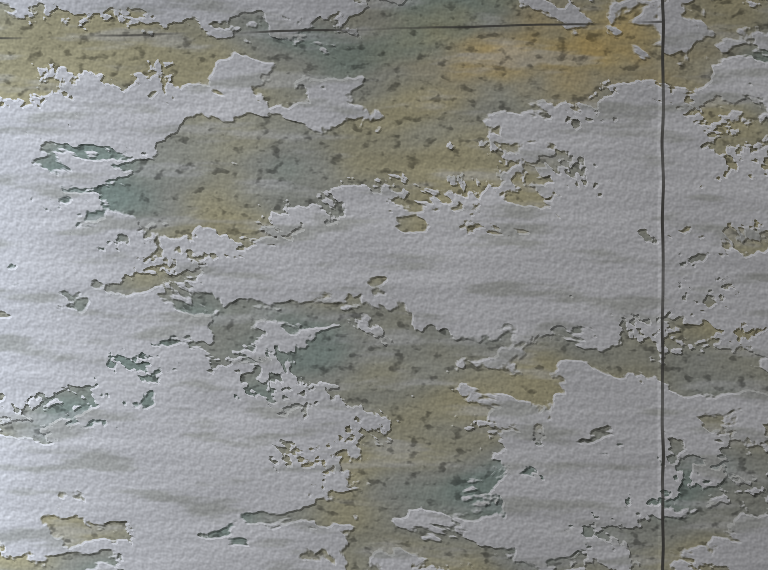
Give the GLSL for this texture, as a Shadertoy shader.

```glsl
// Weathered plaster wall: pale skim worn off an olive-grey base, with two dark joints.

const vec3 PLASTER    = vec3(0.635, 0.635, 0.645);
const vec3 BASE_GREY  = vec3(0.490, 0.495, 0.470);
const vec3 BASE_OLIVE = vec3(0.545, 0.525, 0.430);
const vec3 BASE_TEAL  = vec3(0.430, 0.475, 0.455);
const vec3 OCHRE      = vec3(0.660, 0.570, 0.370);
const vec3 JOINT      = vec3(0.230, 0.225, 0.215);

vec2 gradientAt(vec2 cell) {
    vec3 q = fract(cell.xyx * vec3(0.1031, 0.1030, 0.0973));
    q += dot(q, q.yzx + 33.33);
    float angle = 6.2832 * fract((q.x + q.y) * q.z);
    return vec2(cos(angle), sin(angle));
}

float gradientNoise(vec2 p) {
    vec2 i = floor(p), f = p - i;
    vec2 s = f * f * f * (f * (f * 6.0 - 15.0) + 10.0);
    vec2 e = vec2(1.0, 0.0);
    float low  = mix(dot(gradientAt(i), f), dot(gradientAt(i + e.xy), f - e.xy), s.x);
    float high = mix(dot(gradientAt(i + e.yx), f - e.yx), dot(gradientAt(i + 1.0), f - 1.0), s.x);
    return mix(low, high, s.y);
}

float fbm(vec2 p, int octaves) {
    float sum = 0.0, amplitude = 1.0;
    for (int i = 0; i < octaves; i++) {
        sum += amplitude * gradientNoise(p);
        p = p * 2.03 + 17.3;
        amplitude *= 0.5;
    }
    return sum;
}

// Soft elliptical region, 1 at its centre
float patchAt(vec2 p, vec2 centre, vec2 radius) {
    vec2 d = (p - centre) / radius;
    return exp(-dot(d, d));
}

// Thickness of the skim coat; below zero the base shows
float skimThickness(vec2 p) {
    vec2 q = p + 0.025 * vec2(fbm(p * 7.0, 2), fbm(p * 7.0 + 41.0, 2));
    float broad  = fbm(q * vec2(2.4, 5.2) + 3.7, 3);
    float flakes = fbm(q * vec2(13.0, 23.0) + 9.1, 3);
    float pits   = fbm(q * vec2(52.0, 70.0), 3);
    float rough  = smoothstep(-0.2, 0.35, fbm(p * vec2(3.0, 5.0) + 60.0, 2));
    float worn = 0.42 * patchAt(p, vec2(0.75, 0.88), vec2(0.75, 0.08))
               + 0.28 * patchAt(p, vec2(0.58, 0.69), vec2(0.28, 0.10))
               + 0.30 * patchAt(p, vec2(0.62, 0.43), vec2(0.20, 0.09))
               + 0.28 * patchAt(p, vec2(0.35, 0.13), vec2(0.32, 0.09));
    return 0.19 + broad * 0.95 + flakes * 0.42 + pits * mix(0.10, 0.36, rough) - worn;
}

float coverage(float thickness) {
    return smoothstep(-0.035, 0.035, thickness);
}

// Surface height with fine trowel grain
float relief(vec2 p, float thickness) {
    return coverage(thickness) + 0.30 * fbm(p * vec2(95.0, 110.0), 2);
}

vec3 baseColour(vec2 p) {
    float hue = fbm(p * vec2(2.0, 4.0) + 25.0, 3);
    vec3 colour = mix(BASE_GREY, BASE_OLIVE, smoothstep(-0.15, 0.3, hue));
    colour = mix(colour, BASE_TEAL, smoothstep(0.1, 0.45, -hue));
    float stain = patchAt(p, vec2(0.98, 0.91), vec2(0.24, 0.08));
    stain *= 0.65 + 0.8 * fbm(p * vec2(8.0, 14.0), 3);
    return mix(colour, OCHRE, clamp(stain, 0.0, 0.8));
}

// Daylight falling from the left, fading to the lower right
vec3 daylight(vec2 uv) {
    float glow = exp(-3.2 * uv.x);
    float level = 0.89 + 0.34 * glow - 0.09 * uv.x * (1.0 - uv.y);
    level -= 0.10 * smoothstep(0.78, 1.0, uv.y);
    return level * mix(vec3(1.0), vec3(0.975, 1.0, 1.035), glow);
}

float lineMask(float distanceToLine, float halfWidth, float blur) {
    return 1.0 - smoothstep(halfWidth, halfWidth + blur, abs(distanceToLine));
}

void mainImage(out vec4 fragColor, in vec2 fragCoord) {
    vec2 uv = fragCoord / iResolution.xy;
    vec2 p = fragCoord / iResolution.y;
    float aspect = iResolution.x / iResolution.y;
    float blur = max(0.002, 1.0 / iResolution.y);

    // Skim over base, with thin smears and horizontal trowel streaks
    float thickness = skimThickness(p);
    float skim = coverage(thickness);
    float streaks = fbm(p * vec2(4.0, 38.0), 3);
    float smear = smoothstep(0.05, 0.5, fbm(p * vec2(5.0, 24.0) + 80.0, 4));
    vec3 base = mix(baseColour(p), PLASTER, 0.45 * smear);
    vec3 plaster = mix(PLASTER, BASE_GREY, 0.55 * smear);
    vec3 colour = mix(base, plaster, skim);
    colour *= 1.0 + 0.07 * streaks + 0.05 * fbm(p * 3.0 + 12.0, 3);

    // Raised edges catch light from the upper left and cast small shadows
    vec2 toLight = vec2(-0.0024, 0.0030);
    float slope = relief(p, thickness) - relief(p + toLight, skimThickness(p + toLight));
    colour *= 1.0 + clamp(0.40 * slope, -0.36, 0.16);
    float crevice = (1.0 - skim) * smoothstep(0.15, 0.6, fbm(p * vec2(38.0, 55.0) + 5.0, 3));
    colour *= 1.0 - 0.30 * crevice;

    // Joints: one upright, one nearly level that stops at it
    float wobble = 0.003 * gradientNoise(p * 14.0);
    float upright = p.x - 0.863 * aspect + wobble;
    float level = p.y - 0.933 - 0.024 * p.x + wobble;
    float wear = smoothstep(-0.35, 0.2, gradientNoise(p * vec2(7.0, 9.0) + 30.0));
    float levelJoint = lineMask(level, 0.0008, blur) * step(upright, 0.0) * wear;
    float joint = max(lineMask(upright, 0.0016, blur) * mix(0.65, 0.95, wear), 0.85 * levelJoint);
    colour *= 1.0 + 0.10 * lineMask(upright + 0.006, 0.001, 2.0 * blur);
    colour = mix(colour, JOINT, joint);

    // Fine mineral grain
    colour *= 1.0 + 0.07 * gradientNoise(p * 210.0);
    fragColor = vec4(clamp(colour * daylight(uv), 0.0, 1.0), 1.0);
}
```
